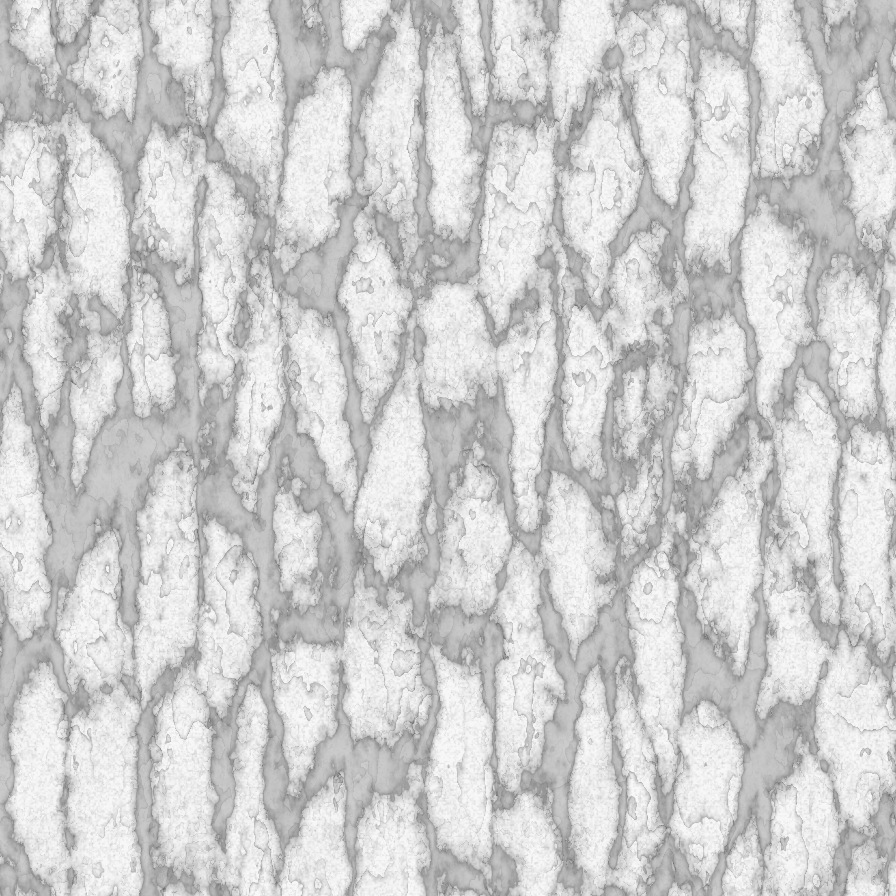
A three.js fragment shader for this texture map:

```glsl
varying vec2 vUv;

const vec2 PLATE_GRID = vec2(13.0, 4.8);
const float GAP_DEEP = 0.72;
const float GAP_FLOOR = 0.79;
const float PLATE_EDGE = 0.87;
const float PLATE_TOP = 0.975;

vec2 hash2(vec2 p) {
  vec3 q = fract(p.xyx * vec3(0.1031, 0.1030, 0.0973));
  q += dot(q, q.yzx + 33.33);
  return fract((q.xx + q.yz) * q.zy);
}

float noise(vec2 p) {
  vec2 i = floor(p);
  vec2 f = fract(p);
  f = f * f * (3.0 - 2.0 * f);
  float low = mix(hash2(i).x, hash2(i + vec2(1.0, 0.0)).x, f.x);
  float high = mix(hash2(i + vec2(0.0, 1.0)).x, hash2(i + vec2(1.0, 1.0)).x, f.x);
  return mix(low, high, f.y);
}

float fbm(vec2 p) {
  float sum = 0.0;
  float amp = 0.533;
  for (int i = 0; i < 4; i++) {
    sum += amp * noise(p);
    p = mat2(0.96, 0.28, -0.28, 0.96) * p * 2.05 + 17.3;
    amp *= 0.5;
  }
  return sum;
}

// Distance to the border between staggered, upright cells
float plateBorder(vec2 p) {
  vec2 cell = floor(p);
  float nearest = 9.0;
  float second = 9.0;
  for (int y = -2; y <= 2; y++) {
    for (int x = -1; x <= 1; x++) {
      vec2 id = cell + vec2(float(x), float(y));
      vec2 jitter = hash2(id + 41.0);
      vec2 center = id + vec2(0.2 + 0.6 * jitter.x, 0.5 * mod(id.x, 2.0) + 0.75 * jitter.y);
      float d = length((center - p) * vec2(1.0, 0.7));
      second = min(second, max(nearest, d));
      nearest = min(nearest, d);
    }
  }
  return 0.5 * (second - nearest);
}

// Signed depth into a plate: positive on bark, negative in a gap
float plateDepth(vec2 uv) {
  vec2 bend = vec2(fbm(uv * vec2(16.0, 10.0)), fbm(uv * vec2(16.0, 10.0) + 61.0)) - 0.5;
  float border = plateBorder((uv + bend * vec2(0.035, 0.07)) * PLATE_GRID + 3.0);
  float gap = max(0.045 + 0.2 * (noise(uv * vec2(14.0, 8.0) + 9.0) - 0.5), 0.015);
  float ragged = 0.2 * (fbm(uv * vec2(75.0, 48.0) + 5.0) - 0.5);
  return border - gap + ragged;
}

// Thin creases with one sharp side, like the lips of stacked flakes
float flakeLine(float level) {
  float s = fract(level);
  return smoothstep(0.0, 0.05, s) * exp(-8.0 * s);
}

void main() {
  float depth = plateDepth(vUv);
  float onPlate = smoothstep(-0.012, 0.014, depth);
  float edgeBand = exp(-9.0 * max(depth, 0.0));

  // Broad tones of the gaps and plates
  float gapTone = mix(GAP_DEEP, GAP_FLOOR, smoothstep(0.0, 0.09, -depth));
  gapTone += 0.06 * (fbm(vUv * 30.0) - 0.5);
  float plateTone = mix(PLATE_EDGE, PLATE_TOP, smoothstep(0.0, 0.13, depth));
  plateTone += 0.05 * (fbm(vUv * vec2(40.0, 18.0) + 2.0) - 0.5);
  float tone = mix(gapTone, plateTone, onPlate);

  // Ragged dark rim
  tone -= 0.14 * exp(-50.0 * abs(depth));

  // Flakes, denser along the rims
  float patches = smoothstep(0.3, 0.7, noise(vUv * vec2(24.0, 15.0) + 7.0));
  float layers = 3.6 * fbm(vUv * vec2(34.0, 19.0) + 23.0) + 2.0 * min(depth, 0.1);
  float crumbs = 3.2 * fbm(vUv * vec2(85.0, 55.0) + 31.0);
  tone -= flakeLine(layers) * mix(0.11, 0.06 + 0.26 * patches, onPlate);
  tone -= flakeLine(crumbs) * mix(0.05, 0.05 + 0.24 * edgeBand, onPlate);

  // Fine grain
  float grain = noise(vUv * 480.0);
  float specks = smoothstep(0.7, 0.95, noise(vUv * 330.0 + 13.0));
  tone -= mix(0.025, 0.08, onPlate) * grain * grain;
  tone -= 0.05 * specks * onPlate;

  gl_FragColor = vec4(vec3(clamp(tone, 0.45, 0.97)), 1.0);
}
```
